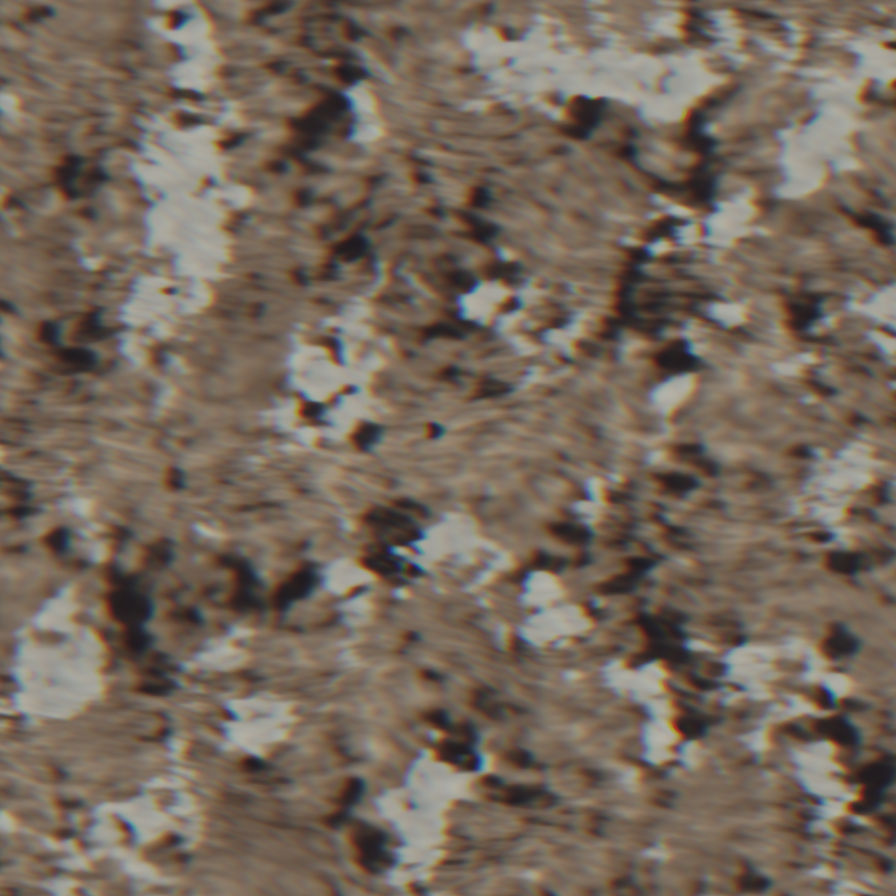
This texture is drawn by a WebGL 2 fragment shader. Its source:

```glsl
#version 300 es
precision highp float;
// Blurred brown mineral grain with pale patches, dark clumps and colour fringes.

#define FRINGE 0.0048
#define PALE_SCALE 7.0
#define PALE_LEVEL 0.26
#define PALE_EDGE 0.15
#define CLUMP_DEPTH 0.74
#define STREAK_TILT 0.20
#define GRAIN_CONTRAST 0.72
#define BASE_TONE 0.69
#define DOT_CELLS 9.0
#define DARK_COLOUR vec3(0.115, 0.100, 0.115)
#define BROWN_COLOUR vec3(0.355, 0.285, 0.235)
#define TAN_COLOUR vec3(0.585, 0.525, 0.455)

uniform vec2 u_resolution;
out vec4 fragColour;

const vec3 paleColour = vec3(0.640, 0.635, 0.605);

vec2 hash2(vec2 cell) {
    vec3 h = fract(cell.xyx * vec3(0.1031, 0.1030, 0.0973));
    h += dot(h, h.yzx + 33.33);
    return fract((h.xx + h.yz) * h.zy);
}

vec2 gradient(vec2 cell) {
    float angle = 6.28318 * hash2(cell).x;
    return vec2(cos(angle), sin(angle));
}

float gradientNoise(vec2 p) {
    vec2 i = floor(p), f = fract(p);
    vec2 w = f * f * f * (f * (f * 6.0 - 15.0) + 10.0);
    vec2 e = vec2(0.0, 1.0);
    float a = dot(gradient(i), f);
    float b = dot(gradient(i + e.yx), f - e.yx);
    float c = dot(gradient(i + e.xy), f - e.xy);
    float d = dot(gradient(i + e.yy), f - e.yy);
    return mix(mix(a, b, w.x), mix(c, d, w.x), w.y);
}

float fractalNoise(vec2 p, int octaves) {
    float sum = 0.0, amplitude = 1.0;
    for (int octave = 0; octave < octaves; octave++) {
        sum += amplitude * gradientNoise(p);
        p = mat2(0.96, 0.28, -0.28, 0.96) * p * 2.07 + 17.3;
        amplitude *= 0.55;
    }
    return sum;
}

// Sparse round dark grains, one at most per cell.
float darkDots(vec2 p) {
    vec2 cell = floor(p * DOT_CELLS);
    vec2 jitter = hash2(cell + 71.0);
    vec2 traits = hash2(cell + 137.0);
    float radius = mix(0.09, 0.17, traits.y);
    float dist = length(fract(p * DOT_CELLS) - mix(vec2(0.3), vec2(0.7), jitter));
    return step(traits.x, 0.13) * (1.0 - smoothstep(radius * 0.4, radius * 1.4, dist));
}

vec3 mineral(vec2 p) {
    // Streaks whose direction and spacing wander, plus rounder specks
    float bend = gradientNoise(p * 6.0 + 19.0);
    vec2 q = vec2(p.x, p.y + STREAK_TILT * p.x + 0.05 * bend);
    float streak = gradientNoise(q * vec2(25.0, 58.0) + 5.0);
    float fine = gradientNoise(q * vec2(58.0, 112.0) + 29.0);
    float speck = fractalNoise(p * vec2(25.0, 31.0) + 53.0, 2);
    float grain = 0.42 * streak + 0.30 * fine + 0.52 * speck;

    // Smooth tan islands where the grain fades
    float calm = smoothstep(0.05, 0.40, gradientNoise(p * 5.0 + 91.0));
    float broad = fractalNoise(p * vec2(6.5, 5.0) + 61.0, 2);
    float tone = BASE_TONE + 0.30 * broad + GRAIN_CONTRAST * grain * (1.0 - 0.5 * calm);

    // Soft ragged dark clumps, taller than wide
    float clump = fractalNoise(p * vec2(10.0, 7.0) + 113.0, 3)
                - 0.40 * speck - 0.30 * streak - 0.25 * calm - 0.25 * broad;
    float shadow = smoothstep(0.02, 0.72, clump);
    tone = clamp(tone * (1.0 - CLUMP_DEPTH * shadow), 0.0, 1.1);
    vec3 colour = mix(DARK_COLOUR, BROWN_COLOUR, smoothstep(0.0, 0.55, tone));
    colour = mix(colour, TAN_COLOUR, max(tone - 0.42, 0.0) / 0.58);

    // Pale patches that crumble into the grain at their rims
    float field = fractalNoise(p * PALE_SCALE + 201.0, 4) + 0.30 * grain - 0.3 * shadow;
    float pale = smoothstep(PALE_LEVEL - PALE_EDGE, PALE_LEVEL + PALE_EDGE, field);
    colour = mix(colour, paleColour * (1.0 + 0.20 * grain), 0.95 * pale);

    return mix(colour, DARK_COLOUR, 0.85 * darkDots(p + 0.014 * vec2(speck, streak)));
}

void main() {
    vec2 p = gl_FragCoord.xy / min(u_resolution.x, u_resolution.y);
    // Red and blue are displaced sideways to give warm and cool edges
    vec2 shift = vec2(FRINGE, 0.0);
    vec3 colour = vec3(mineral(p - shift).r, mineral(p).g, mineral(p + shift).b);
    fragColour = vec4(colour, 1.0);
}
```
